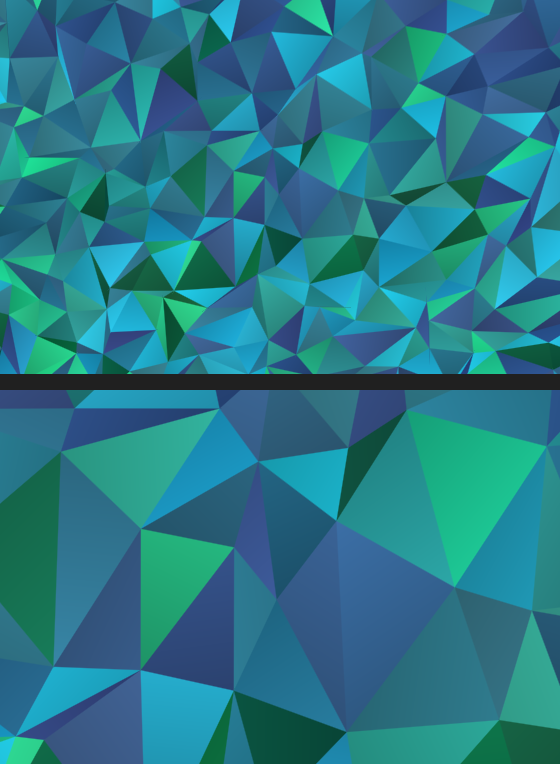
Top: the whole. Bottom: its middle third, enlarged.
A Shadertoy shader for this background:

```glsl
// Low-poly mosaic of irregular triangles in slate, indigo, cyan and green.

const float DENSITY    = 13.0;             // grid cells per canvas height at the lower left
const vec2  GROWTH     = vec2(0.12, 0.20); // how fast the triangles grow to the right and up
const float GRID_ANGLE = 0.55;             // grid rotation, radians
const float JITTER     = 0.92;             // share of its cell a vertex may roam
const float EDGE_SOFT  = 1.2;              // edge width in pixels of the current canvas
const float BRIGHTNESS = 0.24;             // brightness spread between triangles
const float TINT       = 0.07;             // hue spread between triangles
const float FACET      = 0.16;             // slope of the shading inside a triangle
const float PATCH_FREQ = 2.6;              // frequency of the colour patches

const vec3 SLATE  = vec3(0.16, 0.41, 0.51);
const vec3 INDIGO = vec3(0.19, 0.32, 0.52);
const vec3 CYAN   = vec3(0.13, 0.64, 0.76);
const vec3 TEAL   = vec3(0.16, 0.55, 0.53);
const vec3 GREEN  = vec3(0.13, 0.71, 0.50);
const vec3 FOREST = vec3(0.06, 0.36, 0.25);

vec3 hash3(vec3 p) {
    p = fract(p * vec3(0.1031, 0.1030, 0.0973));
    p += dot(p, p.yxz + 33.33);
    return fract((p.xxy + p.yxx) * p.zyx);
}

float cornerSlope(vec2 corner, vec2 offset) {
    float angle = 6.2832 * hash3(vec3(corner, 7.0)).x;
    return dot(vec2(cos(angle), sin(angle)), offset);
}

float gradientNoise(vec2 p) {
    vec2 i = floor(p), f = p - i;
    vec2 u = f * f * f * (f * (f * 6.0 - 15.0) + 10.0);
    vec2 e = vec2(1.0, 0.0);
    return mix(mix(cornerSlope(i, f), cornerSlope(i + e, f - e), u.x),
               mix(cornerSlope(i + e.yx, f - e.yx), cornerSlope(i + 1.0, f - 1.0), u.x), u.y);
}

float cross2(vec2 a, vec2 b) { return a.x * b.y - a.y * b.x; }

mat2 rotation(float a) { return mat2(cos(a), sin(a), -sin(a), cos(a)); }

// Projective maps keep edges straight while the grid density changes.
vec2 toGrid(vec2 p) {
    return rotation(GRID_ANGLE) * p * DENSITY / (1.0 + dot(GROWTH, p));
}

vec2 toCanvas(vec2 q) {
    vec2 r = rotation(-GRID_ANGLE) * q / DENSITY;
    return r / (1.0 - dot(GROWTH, r));
}

vec2 vertex(vec2 cell) {
    return cell + 0.5 + JITTER * (hash3(vec3(cell, 1.0)).xy - 0.5);
}

float edgeDistance(vec2 q, vec2 a, vec2 b) {
    return cross2(b - a, q - a) / length(b - a);
}

// Calm ground on top, vivid accents below; indigo gathers at the right.
vec3 triangleColor(vec2 q, vec2 center, vec3 id) {
    vec3 pick = hash3(id + 11.0), vary = hash3(id + 47.0);
    vec2 p = toCanvas(center);
    float patches = gradientNoise(p * PATCH_FREQ + 3.7);
    float accentChance = mix(0.66, 0.30, smoothstep(0.2, 0.85, p.y)) + 0.3 * patches;
    float indigoChance = mix(0.16, 0.74, smoothstep(0.25, 1.25, p.x)) - 0.3 * patches;

    vec3 accent = pick.y < 0.31 ? CYAN : pick.y < 0.60 ? TEAL : pick.y < 0.87 ? GREEN : FOREST;
    vec3 ground = pick.z < indigoChance ? INDIGO : SLATE;
    vec3 color = pick.x < accentChance ? accent : ground;

    float angle = 6.2832 * vary.y;
    float slope = FACET * dot(q - center, vec2(cos(angle), sin(angle)));
    return color * (1.0 + BRIGHTNESS * (vary.x - 0.5) + slope) + TINT * (vary.zxy - 0.5);
}

// Colour weighted by coverage; corners run counter-clockwise.
vec4 drawTriangle(vec2 q, vec2 a, vec2 b, vec2 c, vec3 id, float soft) {
    float d = min(edgeDistance(q, a, b), min(edgeDistance(q, b, c), edgeDistance(q, c, a)));
    float cover = clamp(0.5 + d / soft, 0.0, 1.0);
    if (cover <= 0.0) return vec4(0.0);
    return vec4(triangleColor(q, (a + b + c) / 3.0, id), 1.0) * cover;
}

void mainImage(out vec4 fragColor, in vec2 fragCoord) {
    vec2 p = fragCoord / iResolution.y;
    vec2 q = toGrid(p);
    float soft = EDGE_SOFT * DENSITY / (iResolution.y * (1.0 + dot(GROWTH, p)));
    vec4 sum = vec4(0.0);

    // Only four jittered quads can reach into one cell.
    for (int j = -1; j <= 0; j++)
    for (int i = -1; i <= 0; i++) {
        vec2 cell = floor(q) + vec2(i, j);
        vec2 a = vertex(cell), b = vertex(cell + vec2(1, 0));
        vec2 c = vertex(cell + 1.0), d = vertex(cell + vec2(0, 1));

        // Split along a diagonal inside the quad, at random when both are.
        bool acInside = cross2(b - a, c - a) > 0.0 && cross2(c - a, d - a) > 0.0;
        bool bdInside = cross2(b - a, d - a) > 0.0 && cross2(c - b, d - b) > 0.0;
        bool splitAC = acInside && (!bdInside || hash3(vec3(cell, 5.0)).x < 0.5);

        vec3 id = vec3(cell, 0.0), twin = vec3(cell, 23.0);
        sum += splitAC ? drawTriangle(q, a, b, c, id, soft) + drawTriangle(q, a, c, d, twin, soft)
                       : drawTriangle(q, a, b, d, id, soft) + drawTriangle(q, b, c, d, twin, soft);
    }
    fragColor = vec4(clamp(sum.rgb / max(sum.a, 0.001), 0.0, 1.0), 1.0);
}
```
